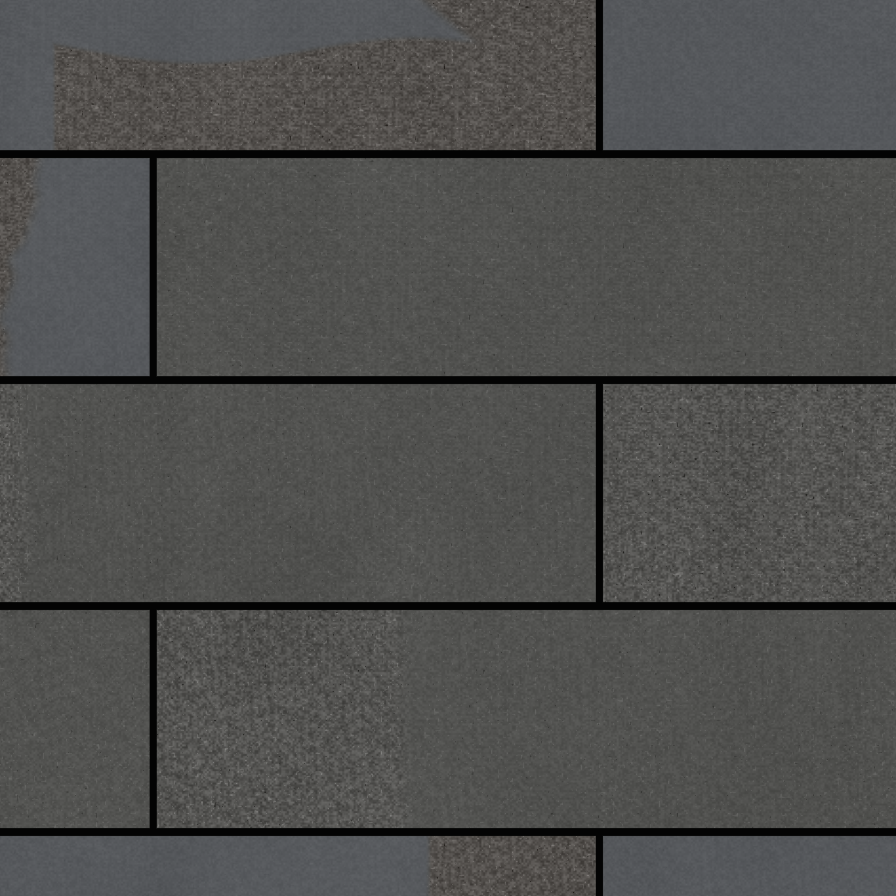
Write a Shadertoy shader that draws this texture.

```glsl
// Dark stone slabs in running bond with thin black joints.
// Each course blends three finishes (fine, coarse, honed) along soft borders;
// layered value noise adds grain, pale flecks, dark pits and faint clouding.

const float COURSE = 0.2522;        // course height
const float FIRST_JOINT = 0.172;    // depth of the first bed joint below the top
const vec2 JOINT_HALF = vec2(0.0040, 0.0044);

const vec3 JOINT = vec3(0.010, 0.012, 0.010);
const vec3 FINE = vec3(0.318, 0.319, 0.310);
const vec3 COARSE = vec3(0.326, 0.324, 0.315);
const vec3 COARSE_BROWN = vec3(0.327, 0.313, 0.300);
const vec3 HONED = vec3(0.335, 0.345, 0.359);

float hash(vec2 p) {
    return fract(sin(dot(p, vec2(127.1, 311.7))) * 43758.545);
}

float noise(vec2 p) {
    vec2 i = floor(p), f = fract(p);
    f = f * f * (3.0 - 2.0 * f);
    return mix(mix(hash(i), hash(i + vec2(1, 0)), f.x),
               mix(hash(i + vec2(0, 1)), hash(i + vec2(1, 1)), f.x), f.y);
}

// 1 to the left of the border, 0 to the right
float leftOf(float x, float border, float softness) {
    return 1.0 - smoothstep(border - softness, border + softness, x);
}

// Share of coarse (x) and honed (y) finish; depth is measured from the top
vec2 finishes(float course, float x, float depth, float headJoint) {
    float rightSlab = step(headJoint, x);
    float wobble = 0.012 * (noise(vec2(depth * 45.0, course)) - 0.5);
    float coarse = 0.0, honed = 0.0;
    if (course < 0.5) {
        float wave = 0.056 + 0.014 * sin((x - 0.1) * 13.0);
        float film = leftOf(depth, wave, 0.004) * leftOf(x, 0.47 + 1.2 * depth, 0.012);
        honed = max(max(film, leftOf(x, 0.060, 0.003)), rightSlab);
        coarse = 1.0 - honed;
    } else if (course < 1.5) {
        float border = mix(0.045, 0.006, smoothstep(0.17, 0.36, depth));
        coarse = leftOf(x, border + wobble, 0.010);
        honed = (1.0 - coarse) * (1.0 - rightSlab);
    } else if (course < 2.5) {
        coarse = max(leftOf(x, 0.025 + wobble, 0.020), rightSlab);
    } else if (course < 3.5) {
        coarse = rightSlab * leftOf(x, 0.448 + wobble, 0.014);
    } else {
        coarse = (1.0 - rightSlab) * (1.0 - leftOf(x, 0.478, 0.004));
        honed = 1.0 - coarse;
    }
    return vec2(coarse, honed);
}

vec3 stone(vec2 uv, float course, vec2 finish) {
    // Base colour: the coarse finish is browner beside honed slabs
    float brown = 1.0 - step(1.5, course) * step(course, 3.5);
    vec3 color = mix(FINE, mix(COARSE, COARSE_BROWN, brown), finish.x);
    color = mix(color, HONED, finish.y);

    // Grain at two sizes, with strength set by the finish
    float strength = mix(mix(0.085, 0.20, finish.x), 0.055, finish.y);
    float grain = 0.65 * noise(uv * 470.0) + 0.35 * noise(uv * 230.0 + 17.0) - 0.5;
    color += strength * grain;

    // Pale flecks and small dark pits
    float roughness = mix(mix(0.55, 1.0, finish.x), 0.12, finish.y);
    float fleck = smoothstep(0.80, 0.98, noise(uv * 390.0 + 53.0));
    float pit = smoothstep(0.92, 0.99, noise(uv * 250.0 + 91.0));
    color += roughness * (0.11 * fleck - 0.15 * pit);

    // Broad clouding and faint upright streaks
    float cloud = noise(uv * 11.0 + 5.0) + 0.5 * noise(uv * 34.0) - 0.75;
    float streak = noise(uv * vec2(22.0, 2.5) + 31.0) - 0.5;
    return color + 0.014 * cloud + 0.012 * streak;
}

void mainImage(out vec4 fragColor, in vec2 fragCoord) {
    vec2 uv = fragCoord / iResolution.xy;
    float pixel = 1.0 / min(iResolution.x, iResolution.y);

    // Course number and alternating head joint
    float depth = 1.0 - uv.y;
    float level = (depth - FIRST_JOINT) / COURSE;
    float course = floor(level) + 1.0;
    float headJoint = mix(0.669, 0.171, mod(course, 2.0));

    // Signed distance to the nearest joint
    vec2 gap = vec2(abs(fract(uv.x - headJoint + 0.5) - 0.5),
                    abs(fract(level + 0.5) - 0.5) * COURSE) - JOINT_HALF;
    float slab = smoothstep(-0.7 * pixel, 0.7 * pixel, min(gap.x, gap.y));

    vec2 finish = finishes(course, uv.x, depth, headJoint);
    fragColor = vec4(mix(JOINT, stone(uv, course, finish), slab), 1.0);
}
```
